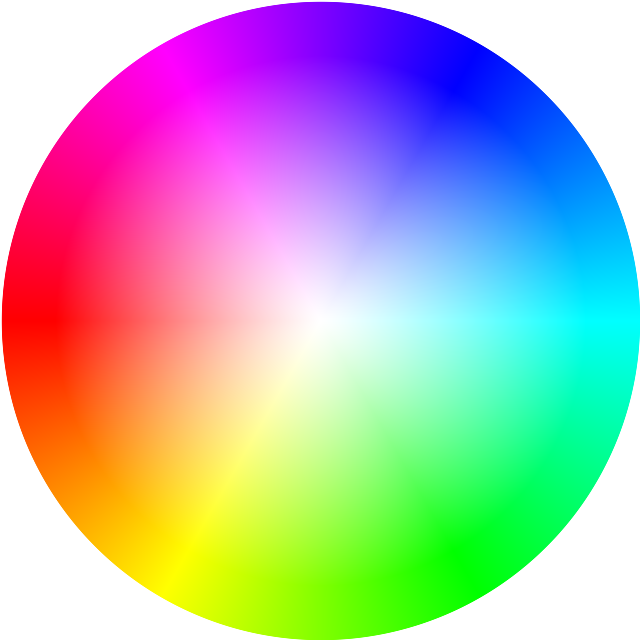
Reproduce this background procedurally as a WebGL 1 fragment shader.

```glsl
precision highp float;
// A hue wheel on white: the angle sets the hue, with red at the left, and the
// distance from the centre sets the saturation. Colour grows from a white hub
// and is full in a ring well before the rim of the disc.

uniform vec2 u_resolution;

#define CENTER vec2(0.5015, 0.4985)
#define RADIUS 0.4988
#define FULL_AT 0.83        // share of the radius where colour is full
#define SATURATION_CURVE 1.2
#define TAU 6.2831853

// Fully bright colour from hue and saturation, both 0 to 1
vec3 hueColor(float hue, float saturation) {
    vec3 ramp = abs(fract(hue + vec3(0.0, 2.0, 1.0) / 3.0) * 6.0 - 3.0) - 1.0;
    return mix(vec3(1.0), clamp(ramp, 0.0, 1.0), saturation);
}

void main() {
    float size = min(u_resolution.x, u_resolution.y);
    vec2 uv = (gl_FragCoord.xy - 0.5 * u_resolution) / size + 0.5;
    vec2 offset = uv - CENTER;
    float dist = length(offset);

    // Hue turns counterclockwise from the left
    float hue = atan(offset.y, offset.x + 1e-6) / TAU + 0.5;
    float reach = min(dist / (RADIUS * FULL_AT), 1.0);
    vec3 wheel = hueColor(hue, pow(reach, SATURATION_CURVE));

    // Smooth rim against the white ground
    float pixel = 1.0 / size;
    float disc = 1.0 - smoothstep(-0.5 * pixel, 0.5 * pixel, dist - RADIUS);
    gl_FragColor = vec4(mix(vec3(1.0), wheel, disc), 1.0);
}
```
